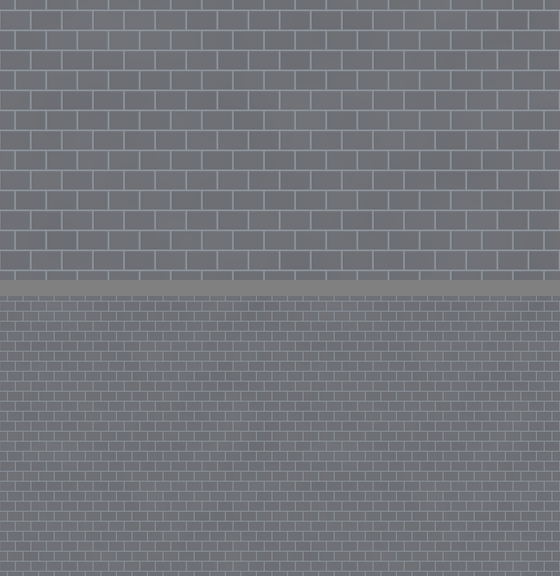
Top, the tile; bottom, the same tile 2 across and 2 down.
This pattern is drawn by a WebGL 2 fragment shader. Its source:

```glsl
#version 300 es
precision highp float;

#define BRICKS vec2(18.0, 14.0)
#define JOINT_HALF 0.0024
#define SHOULDER_HALF 0.0037
#define LIGHT_SHIFT 0.0014
#define SHADE_SHIFT 0.0042
#define SHADE_HALF 0.0018
#define SHADE_DARK 0.022
#define TONE_VARIATION 0.012
#define MOTTLE 0.014
#define FACE_COLOR vec3(0.433, 0.440, 0.459)
#define SHOULDER_COLOR vec3(0.478, 0.499, 0.519)
#define JOINT_COLOR vec3(0.553, 0.588, 0.615)

uniform vec2 u_resolution;
out vec4 fragColor;

float hash(vec2 p) {
    vec3 q = fract(vec3(p.xyx) * 0.1031);
    q += dot(q, q.yzx + 33.33);
    return fract((q.x + q.y) * q.z);
}

// Gradient at a lattice point, wrapped to the period
float cornerValue(vec2 cell, vec2 offset, vec2 period) {
    float angle = 6.28319 * hash(mod(cell, period));
    return dot(vec2(cos(angle), sin(angle)), offset);
}

float gradientNoise(vec2 p, vec2 period) {
    vec2 i = floor(p);
    vec2 f = p - i;
    vec2 w = f * f * f * (f * (f * 6.0 - 15.0) + 10.0);
    vec2 e = vec2(1.0, 0.0);
    float low = mix(cornerValue(i, f, period),
                    cornerValue(i + e.xy, f - e.xy, period), w.x);
    float high = mix(cornerValue(i + e.yx, f - e.yx, period),
                     cornerValue(i + e.xx, f - e.xx, period), w.x);
    return mix(low, high, w.y);
}

// Running bond: even courses shift by half a brick
vec2 bondGrid(vec2 uv) {
    vec2 grid = uv * BRICKS + vec2(0.0, 0.5);
    grid.x += 0.5 * (1.0 - mod(floor(grid.y), 2.0));
    return grid;
}

// Distance to the nearest joint, in canvas heights
float jointDistance(vec2 uv) {
    vec2 edge = 0.5 - abs(fract(bondGrid(uv)) - 0.5);
    edge *= vec2(2.0, 1.0) / BRICKS;
    return min(edge.x, edge.y);
}

// Antialiased coverage of a band around zero
float band(float dist, float halfWidth, float pixel) {
    return clamp((halfWidth - abs(dist)) / pixel + 0.5, 0.0, 1.0);
}

void main() {
    vec2 uv = gl_FragCoord.xy / u_resolution;
    float pixel = 1.0 / u_resolution.y;
    vec2 diagonal = vec2(0.5, 1.0);
    vec2 brickId = mod(floor(bondGrid(uv)), BRICKS);

    // Brick face with faint tone changes and broad mottling
    vec3 color = FACE_COLOR;
    color += TONE_VARIATION * (hash(brickId + 7.0) - 0.5);
    color += MOTTLE * gradientNoise(uv * vec2(8.0, 4.0), vec2(8.0, 4.0));

    // Shaded bevel on the lower and left brick edges
    float shadeDist = jointDistance(uv - SHADE_SHIFT * diagonal);
    color -= SHADE_DARK * band(shadeDist, SHADE_HALF, pixel);

    // Lit joint, leaning onto the upper and right brick edges
    float lightDist = jointDistance(uv + LIGHT_SHIFT * diagonal);
    color = mix(color, SHOULDER_COLOR, band(lightDist, SHOULDER_HALF, pixel));
    color = mix(color, JOINT_COLOR, band(lightDist, JOINT_HALF, pixel));

    fragColor = vec4(color, 1.0);
}
```
